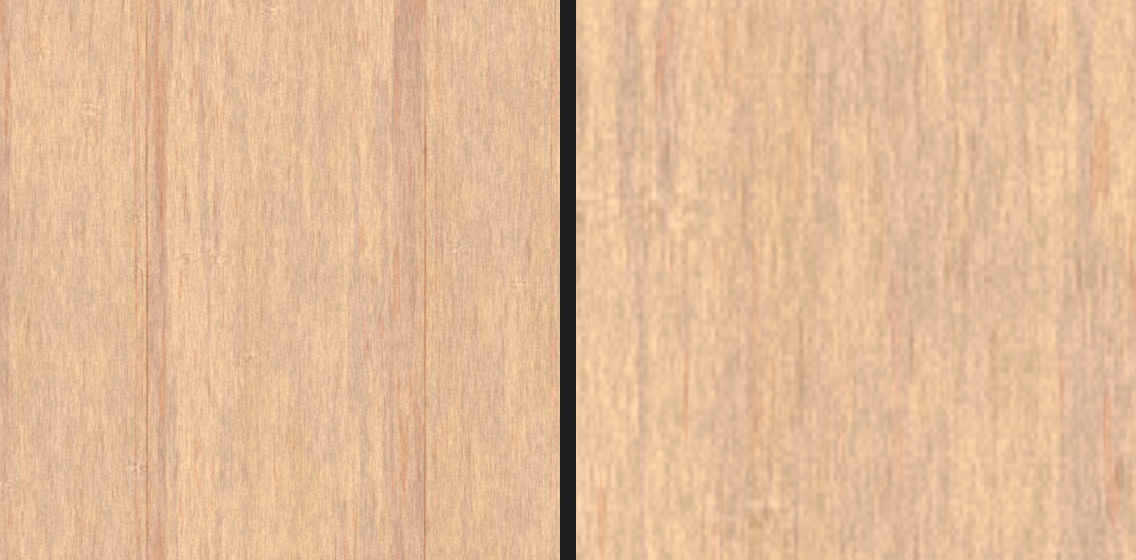
Left: the whole. Right: its middle third, enlarged.
This texture is drawn by a Shadertoy shader. Its source:

```glsl
const vec3 HONEY = vec3(0.893, 0.743, 0.588);
const vec3 CREAM = vec3(0.922, 0.775, 0.622);
const vec3 MAUVE = vec3(0.862, 0.716, 0.608);
const vec3 STAIN = vec3(0.835, 0.682, 0.572);
const vec3 ROSE  = vec3(0.860, 0.625, 0.480);
const vec3 UMBER = vec3(0.720, 0.490, 0.360);

float hash(vec2 p) {
    vec3 q = fract(vec3(p.xyx) * 0.1031);
    q += dot(q, q.yzx + 33.33);
    return fract((q.x + q.y) * q.z);
}

float noise(vec2 p) {
    vec2 i = floor(p), f = fract(p);
    f = f * f * (3.0 - 2.0 * f);
    return mix(mix(hash(i), hash(i + vec2(1, 0)), f.x),
               mix(hash(i + vec2(0, 1)), hash(i + vec2(1, 1)), f.x), f.y);
}

float fbm(vec2 p) {
    float sum = 0.0, amp = 0.533;
    for (int i = 0; i < 4; i++) {
        sum += amp * noise(p);
        p = p * 2.03 + vec2(17.3, 9.1);
        amp *= 0.5;
    }
    return sum;
}

// Soft vertical strip between two edges
float strip(float x, float left, float right, float soft) {
    return smoothstep(left - soft, left + soft, x)
         * (1.0 - smoothstep(right - soft, right + soft, x));
}

// Thin vertical line, broken into pieces along its length
float vein(vec2 p, float x, float width, float seed) {
    float bend = 0.004 * (noise(vec2(seed, p.y * 5.0)) - 0.5);
    float fade = smoothstep(0.45, 0.70, noise(vec2(seed + 7.0, p.y * 6.0)));
    float d = (p.x - x - bend) / width;
    return exp(-d * d) * fade * (0.4 + 0.6 * noise(vec2(seed + 2.0, p.y * 50.0)));
}

// Dark joint between two boards
float joint(vec2 p, float x, float seed) {
    float d = (p.x - x - 0.002 * (noise(vec2(seed, p.y * 4.0)) - 0.5)) / 0.0019;
    return exp(-d * d) * (0.25 + 0.75 * noise(vec2(seed + 3.0, p.y * 11.0)));
}

// Small crinkled scuffs scattered over the boards
float scuffs(vec2 p) {
    float sum = 0.0;
    for (int i = 0; i < 14; i++) {
        float k = float(i);
        vec2 centre = vec2(hash(vec2(k, 3.7)), hash(vec2(k, 8.2)));
        vec2 d = (p - centre) / vec2(0.024, 0.018);
        sum += exp(-dot(d, d)) * (noise(p * vec2(190.0, 240.0) + k) - 0.5);
    }
    return sum;
}

void mainImage(out vec4 fragColor, in vec2 fragCoord) {
    vec2 uv = fragCoord / iResolution.xy;
    vec2 p = uv;
    p.x += 0.006 * (noise(uv * vec2(7.0, 3.0)) - 0.5);

    // Grain at several scales, stretched along the boards
    float broad = fbm(p * vec2(20.0, 2.2));
    float streak = fbm(p * vec2(80.0, 5.0) + 31.0);
    float fibre = noise(p * vec2(230.0, 18.0) + 5.0);
    float hair = noise(p * vec2(380.0, 60.0) + 60.0);
    float speck = noise(uv * vec2(400.0, 280.0));
    float patches = fbm(uv * vec2(28.0, 14.0) + 80.0);

    // Stained strips beside the joints, with ragged edges
    float edge = p.x + 0.018 * (streak - 0.5);
    float stain = strip(edge, 0.264, 0.298, 0.004)
                + strip(edge, 0.699, 0.757, 0.004)
                + strip(edge, -0.10, 0.020, 0.003);
    float mixed = strip(edge, 0.298, 0.410, 0.012)
                + strip(edge, 0.610, 0.699, 0.012);

    // Base wood
    vec3 col = mix(HONEY, CREAM, 0.75 * smoothstep(0.40, 0.64, broad));
    col = mix(col, MAUVE, 0.50 * smoothstep(0.50, 0.66, patches + 0.30 * (fibre - 0.5)));
    col = mix(col, MAUVE, (0.45 + 0.40 * mixed) * smoothstep(0.52, 0.66, streak));
    col = mix(col, CREAM + 0.008, 0.70 * mixed * smoothstep(0.54, 0.44, streak));
    float stainGrain = smoothstep(0.42, 0.58, 0.5 * broad + 0.5 * streak);
    col = mix(col, STAIN, stain * (0.20 + 0.75 * stainGrain));

    // Sparse reddish flecks, mostly in the stained strips
    float fleck = smoothstep(0.67, 0.76, fbm(p * vec2(120.0, 14.0) + 140.0));
    float blush = smoothstep(0.57, 0.70, fbm(p * vec2(75.0, 6.0) + 210.0));
    col = mix(col, ROSE, fleck * (0.25 + 0.25 * stain + 0.20 * mixed));
    col = mix(col, ROSE, 0.55 * blush * stain);

    // Orange veins around the joints
    for (int i = 0; i < 4; i++) {
        float k = float(i);
        float side = hash(vec2(k, 12.0));
        col = mix(col, ROSE, 0.75 * vein(uv, 0.230 + 0.026 * side, 0.0018, 20.0 + k));
        col = mix(col, ROSE, 0.65 * vein(uv, 0.766 + 0.028 * side, 0.0018, 40.0 + k));
        col = mix(col, ROSE, 0.60 * vein(uv, 0.974 + 0.022 * side, 0.0016, 60.0 + k));
    }
    col = mix(col, UMBER, 0.85 * joint(uv, 0.262, 2.0));
    col = mix(col, UMBER, 0.85 * joint(uv, 0.759, 5.0));

    // Fine fibres, pores, speckle and scuffs
    col *= 1.0 + 0.060 * (fibre - 0.5) + 0.095 * (hair - 0.5) + 0.095 * (speck - 0.5);
    float pore = smoothstep(0.68, 0.90, noise(p * vec2(290.0, 26.0) + 300.0));
    col -= vec3(0.035, 0.043, 0.048) * pore * smoothstep(0.42, 0.60, streak);
    col += 0.16 * scuffs(uv);

    fragColor = vec4(clamp(col, 0.0, 1.0), 1.0);
}
```
